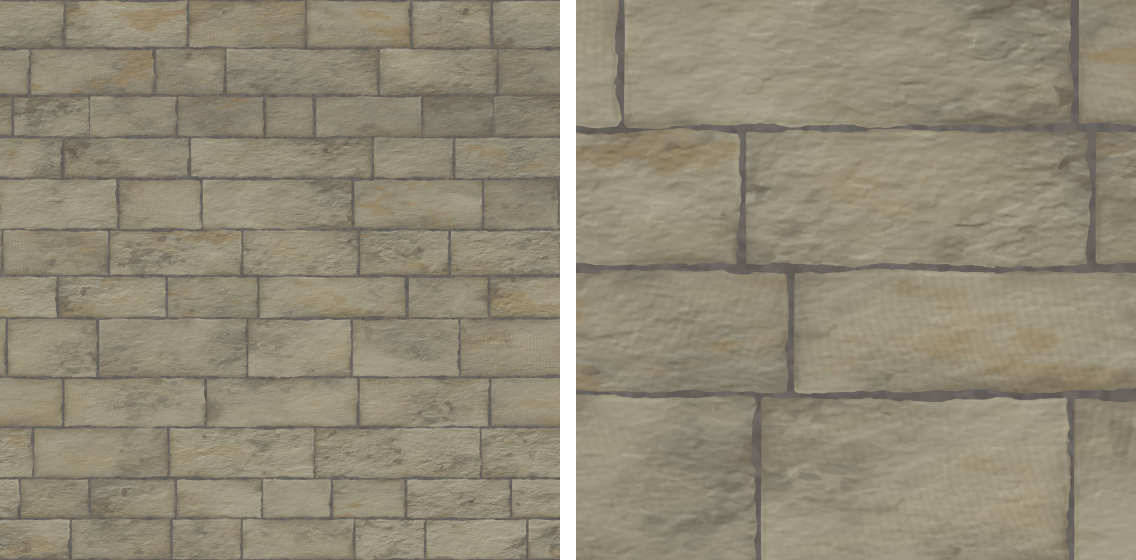
Left, the full canvas; right, a detail of the centre.
Write a WebGL 2 fragment shader that draws this texture.

```glsl
#version 300 es
precision highp float;
// Weathered sandstone wall: twelve uneven courses of worn blocks with thin grey joints.
uniform vec2 u_resolution;
out vec4 fragColor;

const int COURSES = 12;
// Course edges from the top down, then blocks per course and position of the first joint.
const float EDGE[13] = float[13](0.0, .086, .171, .245, .319, .410, .493, .568, .674, .763, .854, .926, 1.0);
const float BLOCKS[12] = float[12](5., 5., 7., 4., 5., 5., 5., 5., 4., 4., 7., 6.);
const float START[12] = float[12](.115, .053, .023, .113, .211, .004, .103, .012, .113, .301, .035, .126);

const vec3 MORTAR = vec3(.405, .385, .37);
const vec3 SHADE = vec3(.45, .425, .37);
const vec3 PALE = vec3(.615, .592, .51);
const vec3 SAND = vec3(.63, .585, .47);
const vec3 RUST = vec3(.58, .48, .34);
const vec3 GRIME = vec3(.37, .34, .29);

struct Block { vec2 center; vec2 halfSize; vec2 id; };

vec3 hash3(vec2 p) {
  vec3 q = fract(p.xyx * vec3(.1031, .1030, .0973));
  q += dot(q, q.yxz + 33.33);
  return fract((q.xxy + q.yzz) * q.zyx);
}

// Soft cellular noise that wraps at the canvas edge.
float cellNoise(vec2 uv, vec2 freq) {
  vec2 p = uv * freq, base = floor(p);
  float total = 0.0, weightSum = 0.0;
  for (int j = -1; j <= 1; j++)
    for (int i = -1; i <= 1; i++) {
      vec2 cell = base + vec2(i, j);
      vec3 h = hash3(mod(cell, freq) + freq * 1.7);
      vec2 d = cell + h.xy - p;
      float w = pow(max(1.0 - dot(d, d), 0.0), 3.0) + 1e-4;
      total += w * h.z;
      weightSum += w;
    }
  return total / weightSum;
}

float layers(vec2 uv, vec2 freq, int octaves, float gain) {
  float sum = 0.0, amp = 1.0, norm = 0.0;
  for (int i = 0; i < octaves; i++) {
    sum += amp * cellNoise(uv, freq);
    norm += amp;
    amp *= gain;
    freq *= 2.0;
  }
  return sum / norm;
}

float jointAt(int i, float count, float course) {
  if (i == 0 || float(i) >= count) return float(i) / count;
  return (float(i) + .55 * (hash3(vec2(i, course) + 7.0).x - .5)) / count;
}

// Finds the block under a point; y runs down from the top.
Block findBlock(vec2 p, out vec2 local) {
  int row = 0;
  for (int i = 1; i < COURSES; i++) if (p.y > EDGE[i]) row = i;
  float count = BLOCKS[row], x = fract(p.x - START[row]);
  int column = 0;
  for (int i = 1; i < int(count); i++) if (x > jointAt(i, count, float(row))) column = i;
  vec2 low = vec2(jointAt(column, count, float(row)), EDGE[row]);
  vec2 high = vec2(jointAt(column + 1, count, float(row)), EDGE[row + 1]);
  Block b = Block((low + high) * .5, (high - low) * .5, vec2(column, row));
  local = vec2(x, p.y) - b.center;
  return b;
}

// Depth inside a rounded rectangle, zero on its outline.
float insetDepth(vec2 p, vec2 halfSize, float radius) {
  vec2 q = abs(p) - halfSize + radius;
  return radius - length(max(q, 0.0)) - min(max(q.x, q.y), 0.0);
}

vec3 stoneFace(vec2 uv, Block b, vec2 local, float depth) {
  vec3 seed = hash3(b.id + 21.0), trait = hash3(b.id * 3.0 + 55.0);
  vec2 p = uv + seed.xy;
  float down = 1.0 - uv.y;
  float rough = mix(.45, 1.0, trait.x);
  float stain = layers(p, vec2(6, 11), 5, .65);

  // Base tone: darker band of courses above the middle, paler below.
  float band = exp(-pow((down - .21) / .14, 2.0)) * mix(.6, 1.1, uv.x);
  float tone = .83 + .22 * (trait.y - .5) + 1.3 * (stain - .5) - .42 * band;
  vec3 color = mix(SHADE, PALE, clamp(tone, 0.0, 1.1));

  // Ochre veils, and broken rusty streaks on a few blocks.
  float veil = layers(p + .37, vec2(5, 13), 4, .65);
  color = mix(color, SAND, .5 * smoothstep(.45, .7, veil) * (1.0 - .6 * band));
  float rusty = smoothstep(.65, .95, seed.z) * .4 + .12;
  color = mix(color, RUST, rusty * smoothstep(.52, .7, layers(p + .71, vec2(9, 26), 4, .75)));

  // Chipped relief lit from the upper left, and slanted tooling lines.
  vec2 toLight = vec2(-.0011, .0017), grain = vec2(24, 50);
  float relief = layers(p, grain, 4, .72) - layers(p + toLight, grain, 4, .72);
  float chips = smoothstep(.35, .65, stain);
  color += clamp(relief * rough * mix(.62, .36, chips), -.13, .08);
  float slant = mix(-.5, .5, trait.z);
  float tooling = sin(1100.0 * (uv.x + slant * uv.y) + 16.0 * stain);
  color += .01 * tooling * smoothstep(.7, .3, trait.x) * smoothstep(.4, .6, veil);

  // Sparse pits and ragged dark flakes, then grime gathering along the borders.
  float pit = smoothstep(.86, .95, cellNoise(p, vec2(70, 100))) * smoothstep(.56, .42, stain);
  float flake = smoothstep(.60, .70, layers(p + .19, vec2(22, 46), 3, .8)) * smoothstep(.58, .4, stain);
  color = mix(color, GRIME, (.5 * pit + .4 * flake) * rough);
  float dirt = exp(-max(depth, 0.0) / .007) * smoothstep(.32, .62, veil + .5 * (.5 - stain));
  color = mix(color, GRIME, .6 * dirt);
  float rim = exp(-pow((depth - .0038) / .0012, 2.0));
  return color + .03 * rim * sign(-local.y) * smoothstep(.3, .6, stain);
}

void main() {
  vec2 uv = gl_FragCoord.xy / u_resolution;
  float pixel = 1.0 / min(u_resolution.x, u_resolution.y);
  // Worn edges: nudge the layout a little.
  float waveX = layers(uv, vec2(24, 28), 4, .75) - .5;
  float waveY = layers(uv + .43, vec2(20, 34), 4, .75) - .5;
  vec2 local;
  Block b = findBlock(vec2(uv.x, 1.0 - uv.y) + .005 * vec2(waveX, waveY), local);
  float depth = insetDepth(local, b.halfSize, .004);
  float jointWidth = .0021 + .006 * waveX;
  float stone = smoothstep(-.7 * pixel, .7 * pixel, depth - jointWidth);
  vec3 mortar = MORTAR + .07 * (cellNoise(uv, vec2(180)) - .5) + .05 * waveY;
  fragColor = vec4(mix(mortar, stoneFace(uv, b, local, depth), stone), 1.0);
}
```
